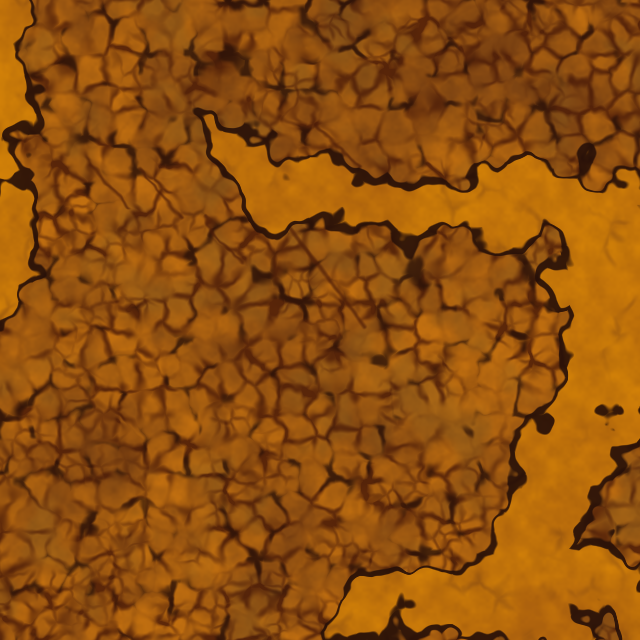
Write a three.js fragment shader that draws this texture.

```glsl
varying vec2 vUv;

const vec3 GOLD_DEEP = vec3(0.69, 0.39, 0.05);
const vec3 GOLD_PALE = vec3(0.80, 0.49, 0.03);
const vec3 GRAIN_DEEP = vec3(0.50, 0.27, 0.07);
const vec3 GRAIN_PALE = vec3(0.74, 0.425, 0.06);
const vec3 OLIVE = vec3(0.52, 0.35, 0.11);
const vec3 SEAM = vec3(0.30, 0.11, 0.03);
const vec3 INK = vec3(0.15, 0.06, 0.03);

const float GRAIN_SCALE = 23.0;   // grains across the canvas
const float CHIP_SCALE = 36.0;    // smaller chips between them
const float WARP = 0.026;         // irregularity of the grains
const float RAGGED = 0.12;        // irregularity of the vein walls
const float SCALLOP = 0.022;      // bulging of grains into the veins
const float SOFT = 0.005;         // blur of the dark lines

float hash(vec2 p) {
  vec3 q = fract(vec3(p.xyx) * 0.1031);
  q += dot(q, q.yzx + 33.33);
  return fract((q.x + q.y) * q.z);
}

vec2 hash2(vec2 p) {
  return vec2(hash(p), hash(p + 57.3));
}

float noise(vec2 p) {
  vec2 i = floor(p), f = fract(p);
  f = f * f * (3.0 - 2.0 * f);
  return mix(mix(hash(i), hash(i + vec2(1.0, 0.0)), f.x),
             mix(hash(i + vec2(0.0, 1.0)), hash(i + 1.0), f.x), f.y);
}

float fbm(vec2 p) {
  float sum = 0.0, amp = 0.5;
  for (int i = 0; i < 3; i++) {
    sum += amp * noise(p);
    p = p * 2.03 + 17.1;
    amp *= 0.5;
  }
  return sum / 0.875;
}

// x: nearest distance, y: gap to the second nearest, z: softly blended cell tone
vec3 cells(vec2 p) {
  vec2 base = floor(p);
  float near = 9.0, second = 9.0, tone = 0.0, total = 0.0;
  for (int y = -1; y <= 1; y++) {
    for (int x = -1; x <= 1; x++) {
      vec2 c = base + vec2(float(x), float(y));
      float d = length(c + 0.05 + 0.9 * hash2(c) - p);
      float weight = exp(-12.0 * d);
      tone += weight * hash(c + 11.7);
      total += weight;
      second = min(second, max(near, d));
      near = min(near, d);
    }
  }
  return vec3(near, second - near, tone / total);
}

// Distance to a capsule whose radius runs from ra to rb
float taper(vec2 p, vec2 a, vec2 b, float ra, float rb) {
  vec2 ab = b - a;
  float h = clamp(dot(p - a, ab) / dot(ab, ab), 0.0, 1.0);
  return length(p - a - ab * h) - mix(ra, rb, h);
}

// Signed distance to the golden veins, negative inside
float veins(vec2 p) {
  float d = taper(p, vec2(0.33, 0.81), vec2(0.45, 0.70), 0.018, 0.040);
  d = min(d, taper(p, vec2(0.45, 0.70), vec2(0.63, 0.68), 0.040, 0.044));
  d = min(d, taper(p, vec2(0.63, 0.68), vec2(0.80, 0.69), 0.044, 0.066));
  d = min(d, taper(p, vec2(0.80, 0.69), vec2(0.97, 0.65), 0.062, 0.060));
  d = min(d, taper(p, vec2(0.97, 0.65), vec2(0.94, 0.40), 0.065, 0.075));
  d = min(d, taper(p, vec2(0.94, 0.40), vec2(0.85, 0.16), 0.075, 0.070));
  d = min(d, taper(p, vec2(0.58, 0.05), vec2(0.97, 0.06), 0.055, 0.080));
  d = min(d, taper(p, vec2(0.86, 0.535), vec2(0.92, 0.54), 0.020, 0.025));
  d = min(d, taper(p, vec2(0.0, 0.96), vec2(-0.01, 0.74), 0.055, 0.050));
  d = min(d, taper(p, vec2(0.0, 0.63), vec2(-0.01, 0.53), 0.060, 0.040));
  // Islands of grain inside the veins
  d = max(d, 0.070 - length(p - vec2(1.0, 0.20)));
  d = max(d, 0.038 - length(p - vec2(1.01, 0.37)));
  d = max(d, 0.032 - length(p - vec2(0.875, 0.595)));
  d = max(d, 0.040 - length(p - vec2(0.94, 0.0)));
  return max(d, 0.040 - length(p - vec2(0.66, -0.01)));
}

void main() {
  vec2 p = vUv;
  vec2 bend = vec2(fbm(p * 27.0), fbm(p * 27.0 + 40.0)) - 0.5;
  vec2 q = p + WARP * bend;
  vec3 grain = cells(q * GRAIN_SCALE);
  vec3 chip = cells(q * CHIP_SCALE + 8.0);
  float cloud = fbm(p * 7.0 + 3.0);
  float patchy = smoothstep(0.25, 0.75, noise(p * 31.0 + 70.0));
  float mottle = fbm(p * 44.0) - 0.5;

  // Grain bodies, darker towards the upper right
  float shade = smoothstep(0.62, 0.95, p.y) * smoothstep(0.2, 0.5, p.x);
  float tone = 0.55 + 0.45 * (grain.z - 0.5) + 0.2 * (chip.z - 0.5)
             + 0.9 * (cloud - 0.5) + 0.5 * mottle - 0.25 * shade;
  vec3 rock = mix(GRAIN_DEEP, GRAIN_PALE, clamp(tone, 0.0, 1.0));
  rock = mix(rock, OLIVE, 0.4 * smoothstep(0.5, 0.8, fbm(p * 15.0 + 90.0)));

  // Broken, blurred seams and scattered pores along them
  float seam = 1.0 - smoothstep(0.0, 0.36, grain.y);
  float thin = 1.0 - smoothstep(0.0, 0.42, chip.y);
  float chipped = smoothstep(0.45, 0.85, noise(p * 23.0));
  rock = mix(rock, SEAM, clamp(seam * mix(0.12, 0.78, patchy) + 0.5 * thin * chipped, 0.0, 0.85));
  float pore = smoothstep(0.42, 0.68, grain.x) * (1.0 - smoothstep(0.08, 0.36, grain.y));
  rock = mix(rock, INK, 0.75 * pore * smoothstep(0.5, 0.75, noise(p * 37.0 + 12.0)));

  // Straight cracks
  float crack = taper(p + 0.2 * WARP * bend, vec2(0.34, 0.79), vec2(0.57, 0.49), 0.001, 0.0);
  for (int i = 0; i < 4; i++) {
    vec2 a = hash2(vec2(float(i), 5.0)) * vec2(0.8, 0.35) + vec2(0.1, 0.65);
    crack = min(crack, taper(q, a, a + vec2(0.06, -0.07), 0.0, 0.0));
  }
  rock = mix(rock, SEAM, 0.65 * (1.0 - smoothstep(0.0, SOFT, crack)));

  // Golden veins with faint inner seams
  float glow = 0.5 + 1.3 * (cloud - 0.5) + 0.7 * mottle + 0.2 * (grain.z - 0.5);
  vec3 gold = mix(GOLD_DEEP, GOLD_PALE, clamp(glow, 0.0, 1.0));
  gold = mix(gold, GRAIN_DEEP, 0.4 * seam * patchy * chipped);

  // Ragged, scalloped walls outlined in ink of uneven width
  vec2 rag = vec2(fbm(p * 14.0 + 20.0), fbm(p * 14.0 + 60.0)) - 0.5;
  float wall = veins(p + RAGGED * rag) + SCALLOP * (0.4 - grain.x);
  vec3 color = mix(gold, rock, smoothstep(-SOFT, SOFT, wall));
  float width = mix(0.001, 0.0065, smoothstep(0.25, 0.8, noise(p * 21.0 + 31.0)));
  float ink = 1.0 - smoothstep(width, width + SOFT, abs(wall - width));
  color = mix(color, INK, 0.9 * ink);

  gl_FragColor = vec4(color * (1.0 + 0.08 * mottle), 1.0);
}
```
